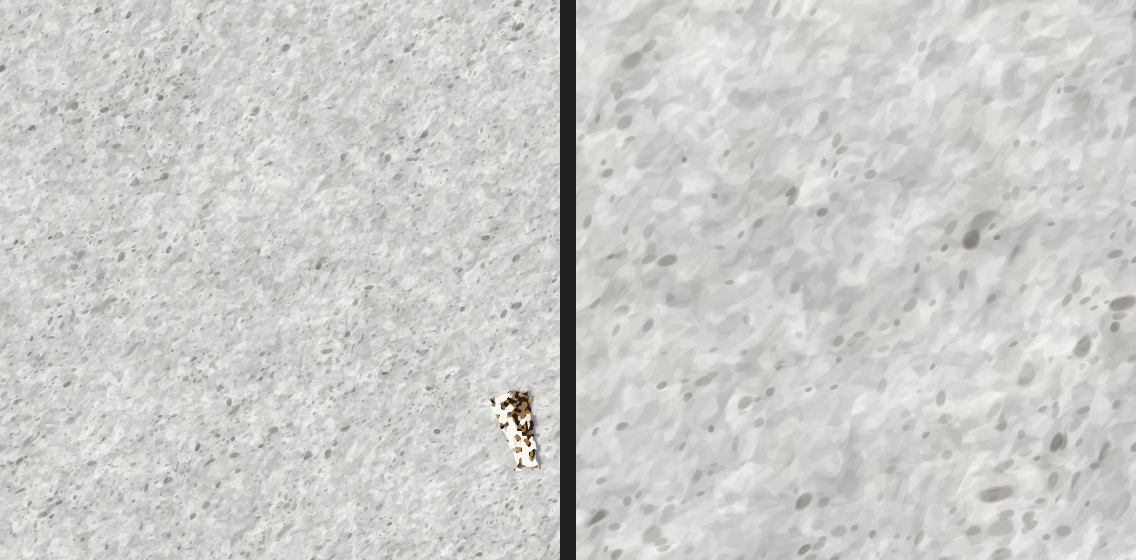
Left, the full canvas; right, a detail of the centre.
Give the GLSL for this texture, as a Shadertoy shader.

```glsl
// Pale grey granite with diagonal flakes, dark mineral specks and one small white chip.

const vec2 GRAIN_DIR = vec2(0.743, 0.669);
const vec3 STONE_TINT = vec3(1.003, 1.003, 0.993);
const vec3 SPECK_TINT = vec3(0.97, 1.0, 1.02);
const vec3 CHIP_WHITE = vec3(0.98, 0.97, 0.94);
const vec3 CHIP_TAN = vec3(0.60, 0.46, 0.28);
const vec3 CHIP_DARK = vec3(0.17, 0.12, 0.09);

vec3 hash3(vec2 cell, float seed) {
    vec3 h = fract(vec3(cell.xyx + seed * 7.31) * vec3(0.1031, 0.1030, 0.0973));
    h += dot(h, h.yxz + 33.33);
    return fract((h.xxy + h.yzz) * h.zyx);
}

// Cellular noise with flat cells and softened borders, 0 to 1
float flakes(vec2 p, vec2 scale, float sharpness, float seed) {
    vec2 g = p * scale, base = floor(g);
    float sum = 0.0, total = 0.0;
    for (int y = -1; y <= 1; y++)
    for (int x = -1; x <= 1; x++) {
        vec2 cell = base + vec2(x, y);
        vec3 h = hash3(cell, seed);
        vec2 d = cell + h.xy - g;
        float w = exp(-sharpness * dot(d, d));
        sum += w * h.z;
        total += w;
    }
    return sum / total;
}

// Scattered elongated grains; returns their strength, 0 to 1
float specks(vec2 p, vec2 scale, float density, float seed) {
    vec2 g = p * scale, base = floor(g);
    float strength = 0.0;
    for (int y = -1; y <= 1; y++)
    for (int x = -1; x <= 1; x++) {
        vec2 cell = base + vec2(x, y);
        vec3 place = hash3(cell, seed), kind = hash3(cell, seed + 5.0);
        float radius = mix(0.20, 0.46, kind.x * kind.x);
        vec2 d = cell + place.xy - g;
        d.y += d.x * (kind.y - 0.5);
        float cover = smoothstep(1.25, 0.65, length(d) / radius);
        float present = smoothstep(0.0, 0.04, density - place.z);
        strength = max(strength, cover * present * mix(0.4, 1.0, kind.z));
    }
    return strength;
}

// Layered sines that bend the grain slightly
vec2 bend(vec2 p) {
    return 0.0020 * sin(p.yx * vec2(61.0, 47.0) + 2.0 * sin(p * 23.0))
         + 0.0012 * sin(p.yx * vec2(211.0, 173.0) + 2.0 * sin(p * 97.0));
}

vec3 stone(vec2 p) {
    vec2 q = vec2(dot(p, GRAIN_DIR), dot(p, vec2(-GRAIN_DIR.y, GRAIN_DIR.x)));
    q += bend(q);
    float cloud = flakes(q, vec2(7.0, 11.0), 4.0, 1.0);
    float band = flakes(q, vec2(9.0, 26.0), 5.0, 2.0);
    float large = flakes(q, vec2(38.0, 62.0), 16.0, 3.0);
    float medium = flakes(q, vec2(72.0, 125.0), 16.0, 4.0);
    float fine = flakes(q, vec2(150.0, 250.0), 12.0, 5.0);

    float value = 0.818 + 0.055 * (cloud - 0.5) + 0.09 * (large - 0.5)
                + 0.10 * (medium - 0.5) + 0.075 * (fine - 0.5);
    float cluster = band * band;
    float ragged = 0.65 + 0.6 * fine;
    float dark = specks(q, vec2(46.0, 78.0), 0.02 + 0.26 * cluster, 6.0);
    float small = specks(q, vec2(88.0, 140.0), 0.05 + 0.45 * cluster, 7.0);
    float streak = specks(q, vec2(17.0, 68.0), 0.16 * cluster, 8.0);
    float loss = max(0.27 * dark, max(0.17 * small, 0.15 * streak)) * ragged;
    loss += 0.14 * dark * dark * small;

    // Faint warm stains between the cooler grains
    float warmth = smoothstep(0.55, 0.95, flakes(q, vec2(30.0, 45.0), 8.0, 9.0));
    vec3 color = value * STONE_TINT - loss * SPECK_TINT;
    return color + warmth * vec3(0.006, 0.0, -0.006);
}

// Signed distance to a tapered chip; across receives the position from left to right
float chipShape(vec2 p, out float across) {
    float rise = clamp((p.y - 0.163) / 0.137, 0.0, 1.0);
    float left = mix(0.922, 0.862, pow(rise, 1.3));
    float right = mix(0.960, 0.943, rise);
    float top = 0.302 - 0.018 * smoothstep(0.91, 0.87, p.x);
    across = (p.x - left) / (right - left);
    return max(max(left - p.x, p.x - right), max(0.163 - p.y, p.y - top));
}

vec3 addChip(vec3 ground, vec2 p) {
    float across, unused;
    float wobble = 0.010 * (flakes(p, vec2(85.0), 8.0, 11.0) - 0.5);
    float d = chipShape(p, across) + wobble;
    float shade = chipShape(p - vec2(0.005, 0.001), unused) + wobble;
    vec3 color = mix(ground, vec3(0.40, 0.41, 0.45), 0.75 * smoothstep(0.005, -0.003, shade));

    // Bark-like stain along the right and upper side
    float mottling = flakes(p, vec2(130.0, 100.0), 12.0, 12.0);
    float side = smoothstep(0.25, 0.75, across) * smoothstep(0.17, 0.25, p.y);
    float stain = smoothstep(0.40, 0.62, mottling * 0.65 + side * 0.40);
    float deep = flakes(p, vec2(190.0, 150.0), 12.0, 13.0);
    vec3 bark = mix(CHIP_TAN, CHIP_DARK, smoothstep(0.35, 0.60, deep));
    vec3 chip = mix(CHIP_WHITE, bark, stain);
    return mix(color, chip, smoothstep(0.0015, -0.0015, d));
}

void mainImage(out vec4 fragColor, in vec2 fragCoord) {
    vec2 p = fragCoord / iResolution.y;
    fragColor = vec4(clamp(addChip(stone(p), p), 0.0, 1.0), 1.0);
}
```
